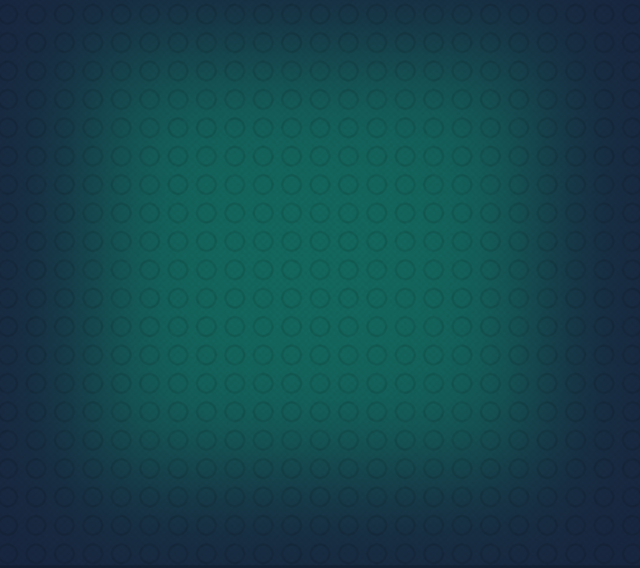
Give the GLSL for this background, as a WebGL 1 fragment shader.

```glsl
precision highp float;
// A soft teal glow, shaped like a blurred box, fading into navy edges.
// A square lattice of faint dark rings and a fine diagonal weave cover it;
// all lengths are fractions of the canvas height, measured from the centre.

uniform vec2 u_resolution;

#define GLOW_CENTRE vec2(-0.010, 0.038)
#define GLOW_HALF_SIZE vec2(0.395, 0.365)
#define GLOW_SOFTNESS 0.064
#define CELL 0.05
#define RING_RADIUS 0.0164
#define RING_HALF_WIDTH 0.0021
#define RING_DEPTH 0.10
#define WEAVE_DEPTH 0.018
#define GRAIN_DEPTH 0.025
#define BASE_LINE 0.005

const vec3 TEAL = vec3(0.073, 0.402, 0.362);
const vec3 NAVY = vec3(0.092, 0.148, 0.245);

float hash(vec2 p) {
  p = fract(p * vec2(0.1031, 0.1137));
  p += dot(p, p.yx + 33.33);
  return fract((p.x + p.y) * p.x * 41.7);
}

float valueNoise(vec2 p) {
  vec2 cell = floor(p);
  vec2 f = fract(p);
  f = f * f * (3.0 - 2.0 * f);
  float low = mix(hash(cell), hash(cell + vec2(1.0, 0.0)), f.x);
  float high = mix(hash(cell + vec2(0.0, 1.0)), hash(cell + 1.0), f.x);
  return mix(low, high, f.y);
}

// Logistic falloff on each axis gives a box with rounded, blurred sides.
float boxGlow(vec2 p) {
  vec2 edge = abs(p - GLOW_CENTRE) - GLOW_HALF_SIZE;
  vec2 fade = 1.0 / (1.0 + exp(edge / GLOW_SOFTNESS));
  return fade.x * fade.y;
}

// A column of rings lies on the vertical axis; rows straddle the horizontal.
float ringLattice(vec2 p, float pixel) {
  vec2 q = vec2(fract(p.x / CELL + 0.5), fract(p.y / CELL)) - 0.5;
  float distanceToRing = abs(length(q * CELL) - RING_RADIUS);
  float blur = max(pixel, 0.0012);
  return 1.0 - smoothstep(RING_HALF_WIDTH - blur,
                          RING_HALF_WIDTH + blur, distanceToRing);
}

// Two crossing families of diagonal threads.
float diagonalWeave(vec2 p) {
  vec2 threads = vec2(p.x + p.y, p.x - p.y) * 6.28318 * 4.0 / CELL;
  return 0.5 * (cos(threads.x) + cos(threads.y));
}

void main() {
  float pixel = 1.0 / u_resolution.y;
  vec2 p = (gl_FragCoord.xy - 0.5 * u_resolution) * pixel;

  // Glow over the dark ground
  vec3 colour = mix(NAVY, TEAL, boxGlow(p));

  // Worn rings, woven cloth and fine grain
  float wear = 0.65 + 0.6 * valueNoise(p * 130.0 + 200.0);
  float grain = valueNoise(p * 240.0 + 400.0) - 0.5;
  colour *= 1.0 - RING_DEPTH * wear * ringLattice(p, pixel);
  colour *= 1.0 + WEAVE_DEPTH * diagonalWeave(p) + GRAIN_DEPTH * grain;

  // Thin shadow along the lower edge
  float height = p.y + 0.5;
  float shadow = 1.0 - smoothstep(BASE_LINE - pixel, BASE_LINE + pixel, height);
  colour *= 1.0 - 0.18 * shadow;

  gl_FragColor = vec4(colour, 1.0);
}
```
